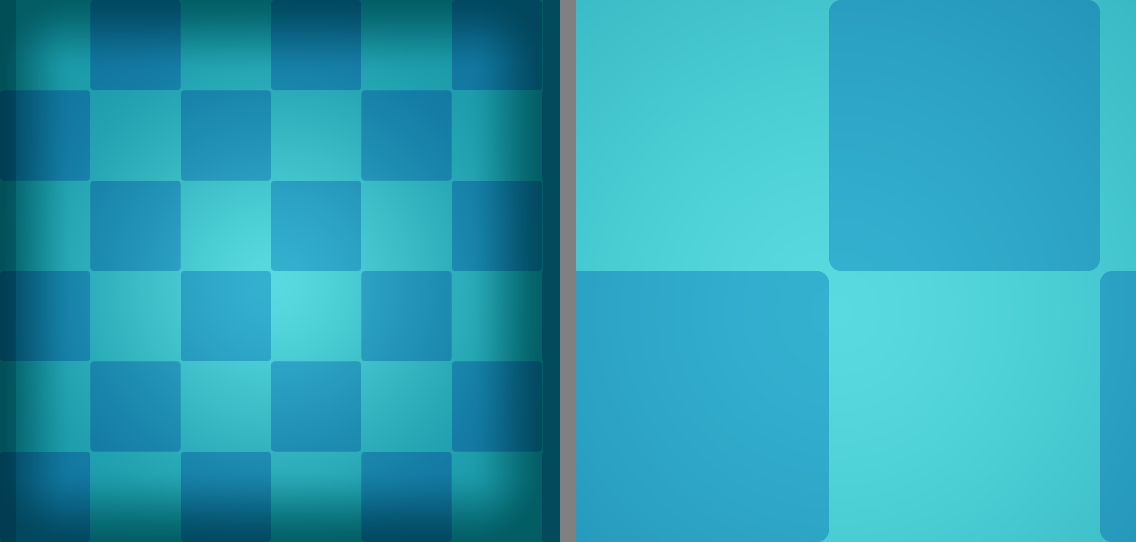
Left: the whole. Right: its middle third, enlarged.
A Shadertoy shader for this pattern:

```glsl
// Teal and blue checkerboard of rounded tiles, lit at the centre with shadowed edges.

float roundedBox(vec2 p, vec2 halfSize, float radius) {
    vec2 q = abs(p) - halfSize + radius;
    return length(max(q, 0.0)) + min(max(q.x, q.y), 0.0) - radius;
}

void mainImage(out vec4 fragColor, in vec2 fragCoord) {
    // One unit is one tile; six rows fill the height
    float pixel = 6.0 / iResolution.y;
    vec2 p = fragCoord * pixel;

    // Blue tiles lie over a teal ground that shows at their corners
    vec2 cell = floor(p);
    float isBlue = 1.0 - mod(cell.x + cell.y, 2.0);
    float tile = roundedBox(fract(p) - 0.5, vec2(0.5), 0.045);
    float blueMask = isBlue * (1.0 - smoothstep(-0.5 * pixel, 0.5 * pixel, tile));

    // Soft radial light
    float falloff = smoothstep(-0.3, 3.3, length(p - vec2(3.03, 2.85)));
    vec3 teal = mix(vec3(0.35, 0.86, 0.88), vec3(0.11, 0.61, 0.67), falloff);
    vec3 blue = mix(vec3(0.21, 0.70, 0.82), vec3(0.07, 0.47, 0.63), falloff);
    vec3 color = mix(teal, blue, blueMask);

    // Inner shadow following the rounded board outline
    float board = roundedBox(p - 3.0, vec2(3.0), 0.8);
    float shadow = smoothstep(-0.85, 0.08, board);
    color *= mix(vec3(1.0), vec3(0.08, 0.60, 0.59), shadow);

    // Darker band along the left side
    float leftBand = 1.0 - smoothstep(-0.5 * pixel, 0.5 * pixel, p.x - 0.177);
    color *= mix(vec3(1.0), vec3(0.6, 0.84, 0.86), leftBand);

    // Plain margin to the right of the board
    float margin = smoothstep(-0.5 * pixel, 0.5 * pixel, p.x - 6.008);
    color = mix(color, vec3(0.01, 0.29, 0.365), margin);

    fragColor = vec4(color, 1.0);
}
```
